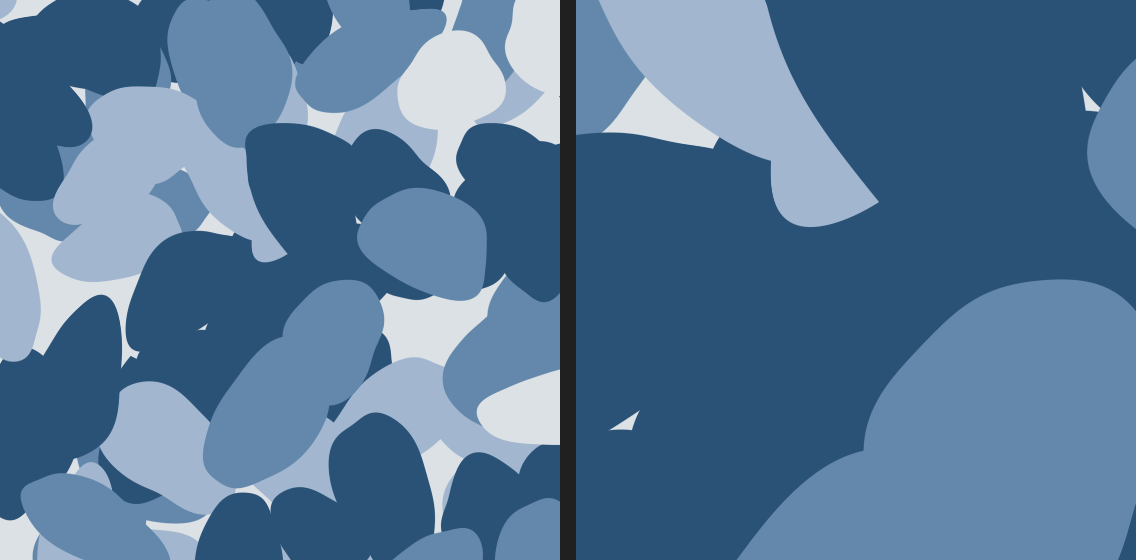
Left: the whole. Right: its middle third, enlarged.
Give the GLSL for this pattern, as a Shadertoy shader.

```glsl
const vec3 NAVY = vec3(0.165, 0.320, 0.463);
const vec3 STEEL = vec3(0.390, 0.533, 0.670);
const vec3 HAZE = vec3(0.635, 0.718, 0.812);
const vec3 PALE = vec3(0.862, 0.882, 0.898);

const int BLOB_COUNT = 104;
const float MARGIN = 0.14;
const float JITTER = 0.16;
const float TAU = 6.2832;

// Four random values in 0..1 from one number
vec4 hash4(float n) {
    vec4 p = fract(vec4(n) * vec4(0.1031, 0.1030, 0.0973, 0.1099));
    p += dot(p, p.wzxy + 33.33);
    return fract((p.xxyz + p.yzzw) * p.zywx);
}

vec2 rotate(vec2 p, float angle) {
    float c = cos(angle), s = sin(angle);
    return vec2(c * p.x + s * p.y, c * p.y - s * p.x);
}

// Outline radius around 1: egg, leaf and slightly lumpy variations
float outline(float angle, vec4 phase) {
    return 1.0
        + 0.07 * cos(2.0 * angle + TAU * phase.x)
        + 0.08 * cos(3.0 * angle + TAU * phase.y)
        + 0.03 * cos(4.0 * angle + TAU * phase.z)
        + 0.012 * cos(7.0 * angle + TAU * phase.w);
}

// Approximate signed distance to a wobbly ellipse
float blobDistance(vec2 p, vec2 axes, vec4 phase) {
    vec2 q = p / axes;
    float radius = length(q);
    float slope = max(length(q / axes), 0.0001);
    float angle = atan(q.y, q.x + 0.00001);
    return radius * (radius - outline(angle, phase)) / slope;
}

// Evenly spread centres, loosened by a random offset
vec2 blobCentre(float id, vec2 offset, vec2 extent) {
    vec2 spread = fract(0.5 + id * vec2(0.7549, 0.5698));
    return spread * (extent + 2.0 * MARGIN) - MARGIN + (offset - 0.5) * JITTER;
}

// Weighted choice of colour
vec3 blobColour(float pick) {
    if (pick < 0.42) return NAVY;
    if (pick < 0.67) return STEEL;
    if (pick < 0.89) return HAZE;
    return PALE;
}

void mainImage(out vec4 fragColor, in vec2 fragCoord) {
    float pixel = 1.0 / iResolution.y;
    vec2 uv = fragCoord * pixel;
    vec2 extent = iResolution.xy * pixel;
    vec3 colour = PALE;

    // Paint the blobs one over another
    for (int i = 0; i < BLOB_COUNT; i++) {
        float id = float(i);
        vec4 place = hash4(id + 17.0);
        vec4 form = hash4(id + 251.0);
        vec4 phase = hash4(id + 613.0);

        vec2 axes = vec2(mix(0.095, 0.155, form.x), mix(0.066, 0.094, form.y));
        vec2 p = rotate(uv - blobCentre(id, place.xy, extent), TAU * place.z);
        float d = blobDistance(p, axes, phase);
        float cover = 1.0 - smoothstep(-0.7 * pixel, 0.7 * pixel, d);
        colour = mix(colour, blobColour(fract(id * 0.618034)), cover);
    }
    fragColor = vec4(colour, 1.0);
}
```
